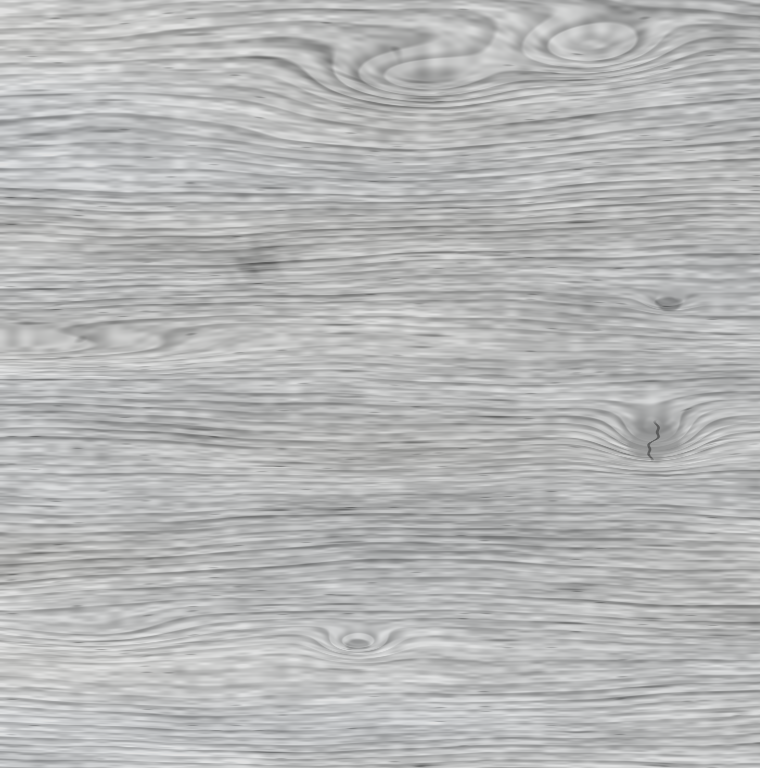
This texture is drawn by a WebGL 1 fragment shader. Its source:

```glsl
precision highp float;
// Pale grey, weathered softwood board with horizontal grain.
// A ring phase rises with height; sines and soft bumps bend it into waves,
// knots and cathedral arches. Its fract gives growth lines; noise adds fibres.
uniform vec2 u_resolution;

const float RING_DENSITY = 95.0;
const vec3 COOL_TINT = vec3(-0.007, 0.001, 0.008);
const vec3 WARM_TINT = vec3(0.002, 0.002, -0.004);

float hash(vec2 p) {
  vec3 q = fract(vec3(p.xyx) * 0.1031);
  q += dot(q, q.yzx + 33.33);
  return fract((q.x + q.y) * q.z);
}

float noise(vec2 p) {
  vec2 i = floor(p);
  vec2 f = fract(p);
  f = f * f * (3.0 - 2.0 * f);
  float low = mix(hash(i), hash(i + vec2(1.0, 0.0)), f.x);
  float high = mix(hash(i + vec2(0.0, 1.0)), hash(i + vec2(1.0, 1.0)), f.x);
  return mix(low, high, f.y);
}

// Soft elliptical hill, 1 at the centre
float bump(vec2 p, vec2 centre, vec2 radius) {
  vec2 q = (p - centre) / radius;
  return exp(-dot(q, q));
}

// Gentle waves of the grain from layered sines
float grainWaves(vec2 p) {
  return 0.9 * sin(2.3 * p.x + 11.0 * p.y)
       + 0.6 * sin(5.0 * p.x - 19.0 * p.y + 1.0)
       + 0.2 * sin(13.0 * p.x + 31.0 * p.y + 2.0)
       + 0.06 * sin(37.0 * p.x - 23.0 * p.y);
}

// Ring count at p; closed loops form where a bump outweighs the slope
float ringPhase(vec2 p) {
  float phase = RING_DENSITY * p.y - 38.0 * max(p.y - 0.82, 0.0);
  phase += grainWaves(p) + 2.4 * noise(p * vec2(2.0, 12.0) + 3.0);
  phase += 4.8 * bump(p, vec2(0.771, 0.935), vec2(0.11, 0.042));
  phase += 4.0 * bump(p, vec2(0.545, 0.895), vec2(0.12, 0.036));
  phase += 2.5 * bump(p, vec2(0.57, 0.86), vec2(0.22, 0.08));
  phase += 4.5 * bump(p, vec2(-0.04, 0.542), vec2(0.36, 0.025));
  phase += 5.0 * bump(p, vec2(0.853, 0.427), vec2(0.06, 0.036));
  phase += 1.5 * bump(p, vec2(0.87, 0.605), vec2(0.03, 0.012));
  phase += 3.5 * bump(p, vec2(0.465, 0.161), vec2(0.045, 0.018));
  phase += 3.0 * bump(p, vec2(0.13, 0.175), vec2(0.16, 0.03));
  return phase;
}

// Growth line: slow darkening, then a crisp edge; strength varies per ring
float growthLine(float phase, float x) {
  float s = fract(phase);
  float ring = floor(phase);
  float profile = smoothstep(0.3, 0.82, s) * (1.0 - smoothstep(0.82, 1.0, s));
  float along = mix(0.4, 1.0, noise(vec2(x * 5.0, ring * 3.7)));
  return profile * along * mix(0.3, 1.0, hash(vec2(ring, 7.0)));
}

// Sparse thin dashes, one random point per stretched cell
float flecks(vec2 p, float rarity) {
  vec2 cell = floor(p);
  vec2 jitter = vec2(hash(cell + 17.0), hash(cell + 41.0));
  vec2 d = (fract(p) - mix(vec2(0.4), vec2(0.6), jitter)) / vec2(0.36, 0.2);
  return step(rarity, hash(cell + 5.0)) * (1.0 - smoothstep(0.1, 1.0, length(d)));
}

// Dark knot heart with a ragged rim
float knotCore(vec2 p, vec2 centre, vec2 radius) {
  float ragged = 0.35 * (noise(p * vec2(90.0, 140.0)) - 0.5);
  return 1.0 - smoothstep(0.65, 1.1, length((p - centre) / radius) + ragged);
}

// Jagged upright crack
float crack(vec2 p, vec2 centre, float halfHeight) {
  vec2 d = p - centre;
  float bend = 0.3 * d.y + 0.004 * sin(d.y * 190.0) + 0.002 * sin(d.y * 430.0);
  float ends = 1.0 - smoothstep(0.7 * halfHeight, halfHeight, abs(d.y));
  return ends * (1.0 - smoothstep(0.0006, 0.0028, abs(d.x - bend)));
}

void main() {
  vec2 p = gl_FragCoord.xy / u_resolution.y;
  float phase = ringPhase(p);
  float flow = mix(p.y, phase / RING_DENSITY, 0.6);
  vec2 grain = vec2(p.x, flow);

  // Broad tones, streaks and fibres
  float broad = noise(grain * vec2(1.6, 9.0) + 11.0);
  float streak = noise(grain * vec2(4.0, 34.0) + 23.0);
  float fibre = noise(grain * vec2(16.0, 190.0));
  float fine = noise(grain * vec2(60.0, 400.0) + 9.0);
  float value = 0.76 + 0.10 * (broad - 0.5) + 0.10 * (streak - 0.5)
              + 0.12 * (fibre - 0.5) + 0.13 * (fine - 0.5);

  // Growth lines, bolder around the upper arches
  float bold = bump(p, vec2(0.66, 0.915), vec2(0.3, 0.08));
  value -= mix(0.25, 0.34, bold) * growthLine(phase, p.x);
  value -= 0.16 * flecks(grain * vec2(10.0, 90.0), 0.9);
  value -= 0.13 * flecks(grain * vec2(34.0, 150.0) + 50.0, 0.95);

  // Knots and a smudged patch
  float heart = knotCore(p, vec2(0.853, 0.427), vec2(0.042, 0.029));
  value = mix(value, 0.57 + 0.12 * (fibre - 0.5), 0.75 * heart);
  value -= 0.24 * crack(p, vec2(0.851, 0.426), 0.029);
  value -= 0.17 * knotCore(p, vec2(0.87, 0.605), vec2(0.017, 0.011));
  value -= 0.17 * knotCore(p, vec2(0.465, 0.161), vec2(0.018, 0.008));
  float scratches = noise(vec2(p.x * 90.0 + p.y * 50.0, p.y * 45.0));
  value -= 0.19 * scratches * bump(p, vec2(0.332, 0.655), vec2(0.035, 0.024));

  vec3 tint = mix(WARM_TINT, COOL_TINT, noise(grain * vec2(2.0, 14.0) + 70.0));
  gl_FragColor = vec4(clamp(vec3(value) + tint, 0.36, 0.88), 1.0);
}
```
